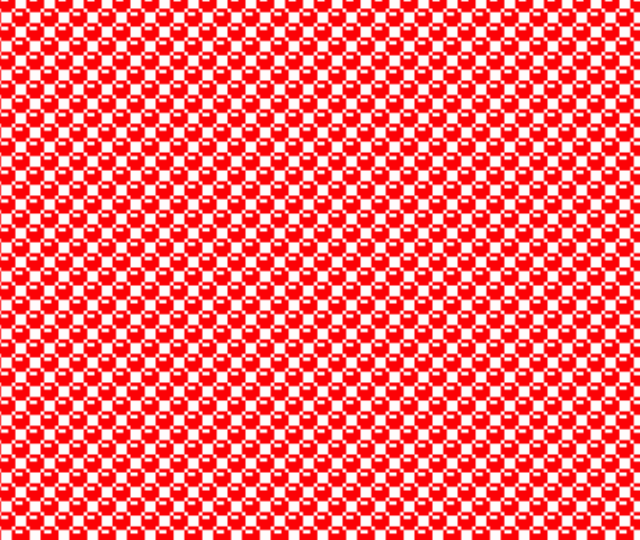
Reproduce this pattern procedurally as a Shadertoy shader.

```glsl
// A field of red beads on white, packed like a checkerboard, each with a glint.
// One 8 x 8 cell motif is defined by rules, repeated with mod, and the steps
// between neighbouring cells are blended over a short ramp to soften the edges.

const float TILES_ACROSS = 22.25;        // motif repeats over the canvas width
const float TILE_CELLS   = 8.0;          // cells along one side of the motif
const vec2  PHASE        = vec2(0.72, 5.6); // motif offset at top left, in cells
const float EDGE_RAMP    = 0.58;         // width of the soft edge, in cells
const vec3  BEAD_RED     = vec3(0.988, 0.008, 0.025);
const vec3  GROUND_WHITE = vec3(1.0, 0.99, 0.99);

// 1 where the value lies in [low, high], else 0
float within(float value, float low, float high) {
    return step(low - 0.5, value) * step(value, high + 0.5);
}

// 1 for a bead cell, 0 for a ground cell; rows count downwards
float beadCell(vec2 cell) {
    float halfTile = 0.5 * TILE_CELLS;
    float band = floor(cell.y / halfTile);
    float row = mod(cell.y, halfTile);
    float column = mod(cell.x + halfTile * band, TILE_CELLS);

    // Pale cells: clipped corners, square gap between beads, glint on a bead
    float corner = within(row, 0.0, 0.0) * within(mod(column, halfTile), 0.0, 0.0);
    float gap = within(row, 1.0, 3.0) * within(column, 1.0, 3.0);
    float glint = within(row, 1.0, 1.0) * within(column, 5.0, 6.0);
    return 1.0 - max(corner, max(gap, glint));
}

// Blend the four nearest cells with a shortened linear ramp
float softBeads(vec2 position, float ramp) {
    vec2 centred = position - 0.5;
    vec2 cell = floor(centred);
    vec2 blend = clamp((centred - cell - 0.5) / ramp + 0.5, 0.0, 1.0);
    float upper = mix(beadCell(cell), beadCell(cell + vec2(1.0, 0.0)), blend.x);
    float lower = mix(beadCell(cell + vec2(0.0, 1.0)), beadCell(cell + 1.0), blend.x);
    return mix(upper, lower, blend.y);
}

void mainImage(out vec4 fragColor, in vec2 fragCoord) {
    // Cell coordinates from the top left corner
    float cellsPerPixel = TILES_ACROSS * TILE_CELLS / iResolution.x;
    vec2 fromTop = vec2(fragCoord.x, iResolution.y - fragCoord.y);
    vec2 position = fromTop * cellsPerPixel + PHASE;

    float ramp = clamp(cellsPerPixel, EDGE_RAMP, 1.0);
    float bead = softBeads(position, ramp);
    fragColor = vec4(mix(GROUND_WHITE, BEAD_RED, bead), 1.0);
}
```
